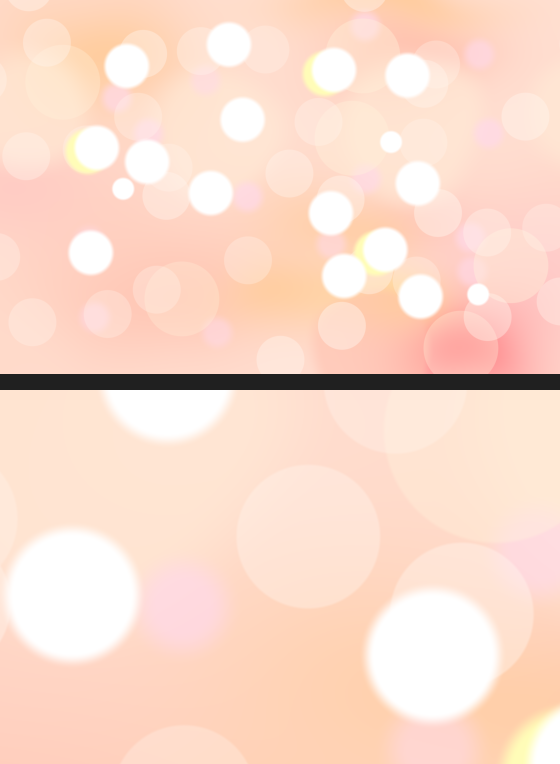
Top, the full canvas; bottom, a detail of the centre.
A WebGL 2 fragment shader for this background:

```glsl
#version 300 es
precision highp float;

uniform vec2 u_resolution;
out vec4 fragColor;

vec2 hash2(vec2 p) {
    vec3 q = fract(vec3(p.xyx) * vec3(0.1031, 0.1030, 0.0973));
    q += dot(q, q.yzx + 33.33);
    return fract((q.xx + q.yz) * q.zy);
}

// Smooth two-channel value noise
vec2 noise2(vec2 p) {
    vec2 cell = floor(p), f = fract(p);
    f = f * f * (3.0 - 2.0 * f);
    return mix(mix(hash2(cell), hash2(cell + vec2(1, 0)), f.x),
               mix(hash2(cell + vec2(0, 1)), hash2(cell + vec2(1, 1)), f.x), f.y);
}

float disc(vec2 offset, float radius, float blur) {
    float soft = max(blur, 0.75 / u_resolution.y);
    return 1.0 - smoothstep(radius - soft, radius + soft, length(offset));
}

vec3 glow(vec3 under, vec2 offset, vec2 size, vec3 tint, float strength) {
    vec2 d = offset / size;
    return mix(under, tint, strength * exp(-dot(d, d)));
}

// Evenly spread discs with a little jitter; tint.a is the opacity
vec3 scatterDiscs(vec3 under, vec2 p, int count, float seed, float margin,
                  float radius, float blur, vec4 tint) {
    vec2 area = vec2(u_resolution.x / u_resolution.y, 1.0);
    vec3 color = under;
    for (int i = 0; i < count; i++) {
        float n = float(i);
        vec2 rnd = hash2(vec2(n + 1.0, seed * 17.0));
        vec2 spot = fract(seed * vec2(0.37, 0.61) + n * vec2(0.7549, 0.5698));
        spot = mix(vec2(margin), vec2(1.0 - margin), spot) + 0.12 * (rnd - 0.5);
        float opacity = tint.a * mix(0.65, 1.0, rnd.x);
        opacity = tint.a < 1.0 ? opacity : 1.0;
        color = mix(color, tint.rgb, opacity * disc(p - spot * area, radius, blur));
    }
    return color;
}

// Blurred peach, orange and pink washes
vec3 backdrop(vec2 p, float width) {
    vec3 peach = vec3(1.0, 0.85, 0.785);
    vec3 salmon = vec3(1.0, 0.75, 0.68);
    vec3 rose = vec3(1.0, 0.78, 0.76);
    vec3 orange = vec3(1.0, 0.80, 0.61);
    vec3 coral = vec3(1.0, 0.49, 0.51);

    vec2 w = p + 0.10 * (noise2(p * 4.0) - 0.5);
    w.x *= 1.5 / width;
    vec3 color = mix(peach, vec3(1.0, 0.88, 0.83), noise2(p * 3.0 + 7.0).x);

    color = glow(color, w - vec2(0.05, 0.46), vec2(0.25, 0.14), rose, 0.7);
    color = glow(color, w - vec2(0.44, 0.22), vec2(0.28, 0.18), salmon, 0.7);
    color = glow(color, w - vec2(1.10, 0.86), vec2(0.22, 0.12), salmon, 0.85);
    color = glow(color, w - vec2(1.12, 0.42), vec2(0.20, 0.12), rose, 0.8);
    color = glow(color, w - vec2(1.42, 0.24), vec2(0.28, 0.20), vec3(1.0, 0.79, 0.79), 0.85);
    color = glow(color, w - vec2(0.29, 0.86), vec2(0.22, 0.16), orange, 0.9);
    color = glow(color, w - vec2(0.93, 0.39), vec2(0.20, 0.12), orange, 0.7);
    color = glow(color, w - vec2(0.76, 0.20), vec2(0.18, 0.09), orange, 0.8);
    color = glow(color, w - vec2(1.02, 0.99), vec2(0.26, 0.07), orange, 0.9);
    color = glow(color, w - vec2(1.24, 0.03), vec2(0.21, 0.13), coral, 0.95);
    color = glow(color, w - vec2(1.04, 0.17), vec2(0.16, 0.08), vec3(1.0, 0.85, 0.57), 0.9);

    // Wide cream haze discs across the upper half
    for (int i = 0; i < 4; i++) {
        vec2 center = vec2(0.09 + 0.5 * float(i), 0.66 + 0.03 * cos(float(i) * 2.4));
        float haze = disc(w - center, 0.17, 0.05);
        color = mix(color, vec3(1.0, 0.92, 0.84), 0.6 * haze);
    }
    // Large peach disc whose edge cuts into the coral
    return mix(color, salmon, 0.55 * disc(w - vec2(0.98, 0.04), 0.16, 0.02));
}

void main() {
    vec2 p = gl_FragCoord.xy / u_resolution.y;
    vec3 color = backdrop(p, u_resolution.x / u_resolution.y);

    // Soft lavender spots
    color = scatterDiscs(color, p, 14, 3.0, 0.08, 0.038, 0.016, vec4(1.0, 0.85, 0.91, 0.75));

    // Crisp translucent discs, large then medium
    color = scatterDiscs(color, p, 6, 5.0, 0.02, 0.100, 0.002, vec4(1.0, 0.95, 0.86, 0.42));
    color = scatterDiscs(color, p, 36, 8.0, -0.03, 0.064, 0.0015, vec4(1.0, 0.96, 0.93, 0.46));

    // Yellow twins peeking out behind a few bright discs
    color = scatterDiscs(color, p + vec2(0.024, 0.010), 3, 11.0, 0.12, 0.059, 0.009,
                         vec4(1.0, 0.99, 0.72, 1.0));

    // Bright white lights, full size and small
    color = scatterDiscs(color, p, 14, 11.0, 0.12, 0.059, 0.007, vec4(1.0));
    color = scatterDiscs(color, p, 3, 14.0, 0.12, 0.029, 0.004, vec4(1.0));

    fragColor = vec4(color, 1.0);
}
```
